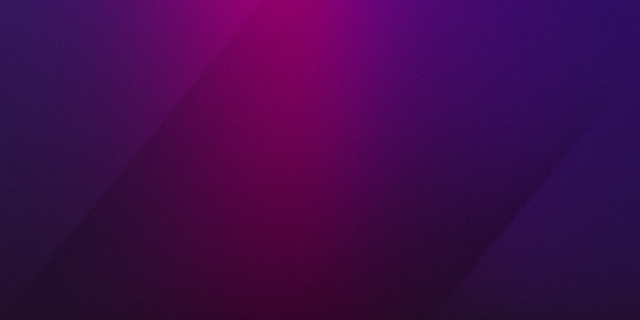
This background is drawn by a WebGL 1 fragment shader. Its source:

```glsl
precision highp float;

uniform vec2 u_resolution;

#define GLOW_X 0.46
#define GLOW_LEFT_WIDTH 0.235
#define GLOW_RIGHT_WIDTH 0.178
#define BAND_START 0.0
#define BAND_END 1.04
#define BAND_FADE 0.26
#define START_SHADE 0.21
#define END_SHADE 0.24
#define FOLD_SHADE 0.04
#define EDGE_SOFTNESS 0.009
#define GRAIN_CELLS 256.0
#define GRAIN_AMOUNT 0.015

const vec3 SLATE = vec3(0.20, 0.09, 0.37);
const vec3 VIOLET = vec3(0.25, 0.04, 0.43);
const vec3 INDIGO = vec3(0.185, 0.055, 0.39);
const vec3 MAGENTA = vec3(0.60, 0.00, 0.45);
const vec3 PURPLE = vec3(0.54, 0.00, 0.55);
const vec3 NIGHT = vec3(0.13, 0.06, 0.165);
const vec3 PLUM = vec3(0.215, 0.015, 0.175);

float hash(vec2 cell) {
  vec3 q = fract(vec3(cell.xyx) * 0.1031);
  q += dot(q, q.yzx + 33.33);
  return fract((q.x + q.y) * q.z);
}

// Bell curve with a wider left flank
float glowAt(float x) {
  float offset = x - GLOW_X;
  float width = offset < 0.0 ? GLOW_LEFT_WIDTH : GLOW_RIGHT_WIDTH;
  return exp(-offset * offset / (width * width));
}

// Upper and lower colour rows blended by height
vec3 gradient(vec2 uv) {
  float glow = glowAt(uv.x);
  vec3 cool = mix(SLATE, VIOLET, smoothstep(0.0, 0.6, uv.x));
  cool = mix(cool, INDIGO, smoothstep(0.72, 1.0, uv.x));
  vec3 warm = mix(MAGENTA, PURPLE, smoothstep(0.44, 0.62, uv.x));
  vec3 upper = mix(cool, warm, glow);
  vec3 lower = mix(NIGHT, PLUM, glow);
  float curve = mix(0.95, 0.5, smoothstep(0.6, 0.85, uv.x));
  return mix(lower, upper, pow(uv.y, curve));
}

// Shade that begins at a soft edge and fades with distance from it
float edgeShade(float inside, float fade) {
  return smoothstep(-EDGE_SOFTNESS, EDGE_SOFTNESS, inside)
       * exp(-max(inside, 0.0) / fade);
}

// Slanted band with two faint folds inside
float bandShade(vec2 p, float height) {
  float across = dot(p, vec2(0.773, -0.635));
  float first = START_SHADE * edgeShade(across - BAND_START, BAND_FADE)
              * smoothstep(-0.2, 0.4, height) * (1.0 - 0.65 * height);
  float last = END_SHADE * edgeShade(BAND_END - across, BAND_FADE)
             * smoothstep(-0.15, 0.3, height)
             * (1.0 - smoothstep(0.25, 0.85, height));
  float folds = edgeShade(across - 0.10, 0.12) * height
              + edgeShade(across - 0.68, 0.2) * (1.0 - height);
  return first + last + FOLD_SHADE * folds;
}

void main() {
  vec2 uv = gl_FragCoord.xy / u_resolution;
  vec2 p = gl_FragCoord.xy / u_resolution.y;

  vec3 color = gradient(uv);

  // The band dims green and blue more than red
  color *= 1.0 - bandShade(p, uv.y) * vec3(0.8, 1.1, 1.05);

  // Fine grain
  color += (hash(floor(p * GRAIN_CELLS)) - 0.5) * GRAIN_AMOUNT;

  gl_FragColor = vec4(clamp(color, 0.0, 1.0), 1.0);
}
```
